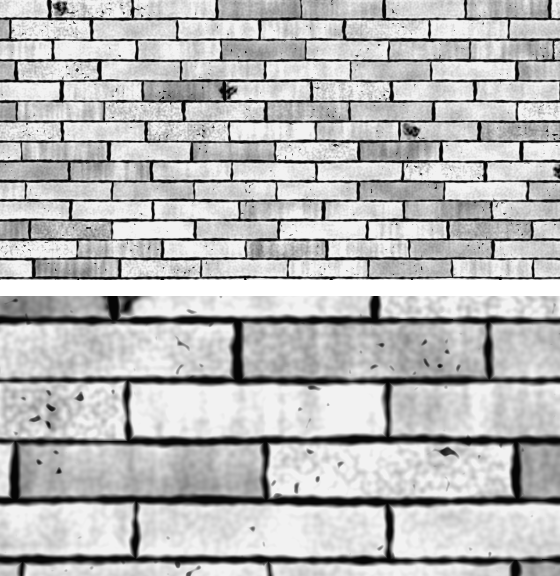
Top, the full canvas; bottom, a detail of the centre.
Give the GLSL for this texture, as a WebGL 1 fragment shader.

```glsl
precision highp float;
// Weathered black and white brick wall in running bond with thin dark joints.

uniform vec2 u_resolution;

// Lengths are in canvas heights.
const float FIRST_BED = 0.0078;     // height of the lowest bed joint
const float ROW_PITCH = 0.0677;     // row height at the bottom, about 14 rows
const float ROW_GROWTH = 0.00026;   // rows get slightly taller upwards
const float BRICK_LENGTH = 0.298;   // about 6.7 bricks across
const float BOND_START = 0.42;      // joint offset of the lowest row, in bricks
const float BOND_SHIFT = 0.52;      // extra offset of every other row
const float BOND_DRIFT = 0.025;     // offset lost per row
const float JOINT_JITTER = 0.07;
const float BED_HALF = 0.0040;
const float HEAD_HALF = 0.0056;
const float JOINT_SOFTNESS = 0.0036;
const float BLOT_RADIUS = 0.036;
const float BLOT_SHARE = 0.04;
const float PALE_TONE = 0.88;
const float DARK_TONE = 0.60;
const float WALL_CLOUDS = 0.07;
const float BRICK_CLOUDS = 0.11;
const float LIP_LIGHT = 0.06;
const float GRAIN = 0.11;
const vec3 MORTAR = vec3(0.02);

float hash(vec2 p) {
  vec3 q = fract(vec3(p.xyx) * 0.1031);
  q += dot(q, q.yzx + 33.33);
  return fract((q.x + q.y) * q.z);
}

vec2 gradient(vec2 cell) {
  float angle = 6.2832 * hash(cell + 17.0);
  return vec2(cos(angle), sin(angle));
}

// Gradient noise, roughly -1 to 1.
float noise(vec2 p) {
  vec2 i = floor(p);
  vec2 f = p - i;
  vec2 w = f * f * f * (f * (f * 6.0 - 15.0) + 10.0);
  vec2 e = vec2(1.0, 0.0);
  float low = mix(dot(gradient(i), f), dot(gradient(i + e), f - e), w.x);
  float high = mix(dot(gradient(i + e.yx), f - e.yx),
                   dot(gradient(i + 1.0), f - 1.0), w.x);
  return 1.5 * mix(low, high, w.y);
}

// Row number as a continuous coordinate; bed joints lie on whole numbers.
float rowCoordinate(float y) {
  float root = sqrt(ROW_PITCH * ROW_PITCH + 4.0 * ROW_GROWTH * (y - FIRST_BED));
  return (root - ROW_PITCH) / (2.0 * ROW_GROWTH);
}

// Grey value of a brick face, before joints and stains.
float brickFace(vec2 p, vec2 brick, float edge) {
  vec2 q = p + 3.1 * brick;
  float darkness = smoothstep(0.5, 1.0, hash(brick + 3.7));
  darkness *= clamp(0.85 + 0.6 * noise(q * vec2(6.0, 8.0)), 0.0, 1.2);
  float streakiness = smoothstep(0.3, 1.0, hash(brick + 41.3));
  float tone = mix(PALE_TONE, DARK_TONE, darkness);
  tone += 0.10 * (hash(brick + 73.1) - 0.5);

  // Grime across the wall, greyer towards the top, and clouds within a brick
  tone += WALL_CLOUDS * (noise(p * vec2(2.3, 3.1) + 60.0) + 0.4 - 0.8 * p.y);
  tone += BRICK_CLOUDS * noise(q * vec2(12.0, 18.0));

  // Vertical firing streaks and fine grain
  float streaks = noise(q * vec2(62.0, 6.0)) + 0.7 * noise(q * vec2(27.0, 3.0));
  tone += streaks * mix(0.02, 0.14, streakiness);
  float grain = noise(p * 115.0) + 0.6 * noise(p * 61.0 + 9.0);
  float roughness = smoothstep(0.7, 1.0, hash(brick + 23.9));
  tone += grain * GRAIN * mix(0.6, 1.5, roughness);

  // Pale worn lip along the edges
  tone += LIP_LIGHT * (1.0 - smoothstep(0.003, 0.013, edge));

  // Small pits, gathered in patches and on rough bricks
  float pits = noise(p * 78.0 + 50.0) + 0.5 * noise(p * 13.0 + 80.0);
  tone -= 0.6 * smoothstep(0.75, 1.1, pits + 0.2 * roughness);
  return clamp(tone, 0.0, 0.95);
}

void main() {
  vec2 p = gl_FragCoord.xy / u_resolution.y;
  float pixel = 1.0 / u_resolution.y;

  // Running bond with gently wandering joints
  float level = rowCoordinate(p.y + 0.0022 * noise(p * vec2(4.0, 14.0)));
  float row = floor(level);
  float pitch = ROW_PITCH + 2.0 * ROW_GROWTH * level;
  float offset = BOND_START + BOND_SHIFT * mod(row, 2.0) - BOND_DRIFT * row;
  float wander = 0.0022 * noise(p * vec2(9.0, 32.0) + 30.0);
  float along = (p.x + wander) / BRICK_LENGTH - offset;
  vec2 joint = vec2(floor(along + 0.5), row);
  float jitter = JOINT_JITTER * (hash(joint + 11.9) - 0.5);
  float side = (along - joint.x - jitter) * BRICK_LENGTH;
  vec2 brick = joint - vec2(1.0 - step(0.0, side), 0.0);

  // Distance to the joint edge; each brick sits a little high, low or small
  float bed = abs(level - floor(level + 0.5)) * pitch;
  float upper = step(0.5, level - row);
  bed -= BED_HALF * mix(0.65, 1.3, hash(brick + 33.0 + 14.0 * upper));
  bed += 0.0016 * noise(p * vec2(17.0, 30.0) + 5.0);
  float head = abs(side) - HEAD_HALF * mix(0.5, 1.25, hash(joint + 29.3));
  head += 0.0025 * noise(p * 36.0 + 70.0);
  float edge = min(bed, head) + 0.0016 * noise(p * 65.0 + 20.0);
  float soft = max(JOINT_SOFTNESS, 0.75 * pixel);
  float mortar = 1.0 - smoothstep(-soft, soft, edge);

  // Occasional ragged dark blot beside a head joint
  float shift = 0.12 * (hash(joint + 57.7) - 0.5);
  vec2 fromBlot = vec2(side - shift, (level - row - 0.5) * pitch);
  float ragged = length(fromBlot) + 0.016 * noise(p * 42.0);
  float blot = 1.0 - smoothstep(0.4 * BLOT_RADIUS, BLOT_RADIUS, ragged);
  blot *= step(1.0 - BLOT_SHARE, hash(joint + 91.7));
  blot *= clamp(0.8 + 0.6 * noise(p * 75.0 + 4.0), 0.0, 1.0);

  vec3 color = vec3(brickFace(p, brick, edge));
  color = mix(color, MORTAR, max(mortar, blot));
  gl_FragColor = vec4(color, 1.0);
}
```
